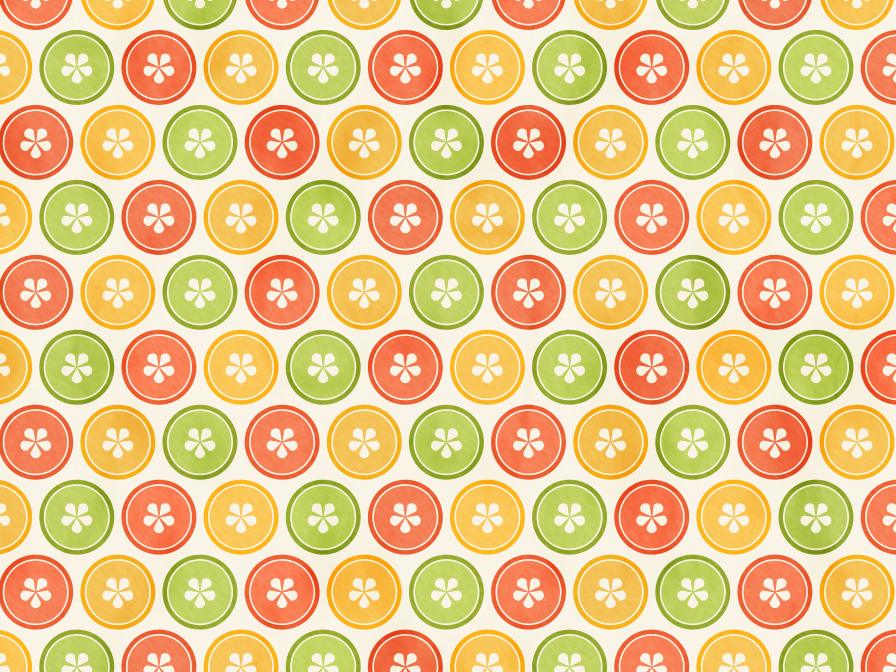
This pattern is drawn by a WebGL 1 fragment shader. Its source:

```glsl
precision highp float;

uniform vec2 u_resolution;

// Lengths are in column pitches
const float PITCHES_PER_HEIGHT = 8.182;
const float ROW_PITCH = 0.9126;
const vec2 FIRST_CENTER = vec2(-0.065, 0.06);
const float DISC_RADIUS = 0.456;
const float LINE_RADIUS = 0.392;
const float LINE_HALF_WIDTH = 0.010;
const float PETAL_SECTOR = 6.2831853 / 5.0;

const vec3 PAPER = vec3(0.975, 0.957, 0.905);

float hash(vec2 p) {
  vec3 q = fract(p.xyx * vec3(0.1031, 0.1030, 0.0973));
  q += dot(q, q.yzx + 33.33);
  return fract((q.x + q.y) * q.z);
}

float valueNoise(vec2 p) {
  vec2 cell = floor(p);
  vec2 f = fract(p);
  f = f * f * (3.0 - 2.0 * f);
  float low = mix(hash(cell), hash(cell + vec2(1.0, 0.0)), f.x);
  float high = mix(hash(cell + vec2(0.0, 1.0)), hash(cell + 1.0), f.x);
  return mix(low, high, f.y);
}

float fractalNoise(vec2 p) {
  float sum = 0.0;
  float weight = 0.5;
  for (int i = 0; i < 4; i++) {
    sum += weight * valueNoise(p);
    p = mat2(1.6, 1.2, -1.2, 1.6) * p + 17.3;
    weight *= 0.5;
  }
  return sum / 0.9375;
}

float coverage(float distance, float pixel) {
  return clamp(0.5 - distance / pixel, 0.0, 1.0);
}

// Five tapered petals, one pointing straight down
float flowerDistance(vec2 p) {
  float angle = atan(p.x, -p.y);
  angle = mod(angle + 0.5 * PETAL_SECTOR, PETAL_SECTOR) - 0.5 * PETAL_SECTOR;
  vec2 q = length(p) * vec2(sin(angle), cos(angle));
  float t = clamp((q.y - 0.018) / 0.112, 0.0, 1.0);
  return length(q - vec2(0.0, mix(0.018, 0.130, t))) - mix(0.004, 0.064, t);
}

vec3 pickInk(float index, vec3 red, vec3 yellow, vec3 green) {
  return index < 0.5 ? red : (index < 1.5 ? yellow : green);
}

vec3 fillInk(float index) {
  return pickInk(index, vec3(0.965, 0.500, 0.340),
                 vec3(0.970, 0.775, 0.345), vec3(0.760, 0.825, 0.390));
}

vec3 rimInk(float index) {
  return pickInk(index, vec3(0.930, 0.375, 0.205),
                 vec3(0.980, 0.710, 0.110), vec3(0.590, 0.670, 0.180));
}

vec3 paintDisc(vec3 base, vec2 p, float index, float tone, float pixel) {
  float radius = length(p);
  vec3 ink = mix(rimInk(index), fillInk(index),
                 coverage(radius - LINE_RADIUS, pixel));
  ink *= 0.985 + 0.03 * tone;
  float line = coverage(abs(radius - LINE_RADIUS) - LINE_HALF_WIDTH, pixel);
  float bare = max(line, coverage(flowerDistance(p), pixel));
  ink = mix(ink, PAPER, bare);
  return mix(base, ink, coverage(radius - DISC_RADIUS, pixel));
}

// Staggered rows; the colours advance along each row
vec3 paintRow(vec3 base, vec2 p, float row, float pixel) {
  float odd = mod(row, 2.0);
  float x = p.x - 0.5 * odd;
  float column = floor(x + 0.5);
  vec2 local = vec2(x - column, p.y - row * ROW_PITCH);
  float index = mod(column + 1.0 - odd, 3.0);
  return paintDisc(base, local, index, hash(vec2(column, row) + 40.0), pixel);
}

// Soft stains and narrow, mostly vertical creases
float wearAmount(vec2 p) {
  float stain = smoothstep(0.48, 0.82, fractalNoise(p * vec2(1.5, 0.8) + 31.0));
  float bend = fractalNoise(p * vec2(0.7, 0.9) + 8.0);
  float fold = valueNoise(vec2(p.x * 1.8 + bend * 1.6, p.y * 0.45) + 60.0);
  float crease = 1.0 - smoothstep(0.0, 0.09, abs(fold - 0.5));
  float patch = smoothstep(0.45, 0.75, valueNoise(p * 0.8 + 90.0));
  return 0.42 * stain + 0.22 * crease * patch;
}

// Diagonal weave with fine speckle, centred on zero
float grain(vec2 p) {
  vec2 diagonal = vec2(p.x + p.y, p.x - p.y);
  float weave = valueNoise(diagonal * vec2(28.0, 9.0) + 120.0);
  return 0.6 * weave + 0.4 * valueNoise(p * 38.0 + 200.0) - 0.5;
}

void main() {
  float pixel = PITCHES_PER_HEIGHT / u_resolution.y;
  vec2 p = gl_FragCoord.xy * pixel - FIRST_CENTER;

  vec3 color = PAPER;
  float lowerRow = floor(p.y / ROW_PITCH);
  for (int i = 0; i < 2; i++) {
    color = paintRow(color, p, lowerRow + float(i), pixel);
  }

  // Wear deepens the ink far more than the pale paper
  color = pow(color, vec3(1.0 + wearAmount(p) + 0.26 * grain(p)));
  gl_FragColor = vec4(color, 1.0);
}
```
